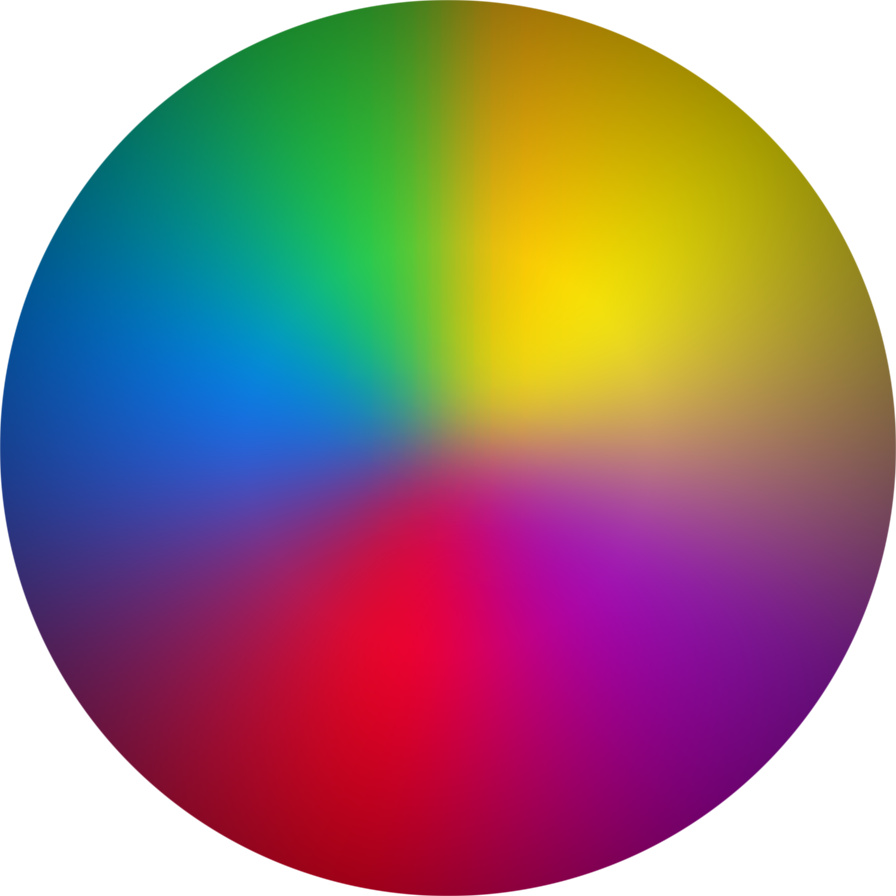
This background is drawn by a Shadertoy shader. Its source:

```glsl
// A softly blurred colour wheel on white, darkening toward its rim.
#define RADIUS 0.5
#define BLUR 0.095
#define TAPS 96
#define SEAM_TURN 0.25
#define SHADE_START 0.45
#define RIM_LIGHT 0.65
#define SHADE_CURVE 1.15

const float TAU = 6.2831853;
const float GOLDEN_ANGLE = 2.399963;
const int STEPS = 15;

// Evenly spaced hues, counterclockwise from the seam at the top
const vec3 HUES[16] = vec3[16](
    vec3(0.29, 0.80, 0.18), vec3(0.14, 0.82, 0.27),
    vec3(0.00, 0.67, 0.65), vec3(0.00, 0.50, 0.94),
    vec3(0.18, 0.35, 0.84), vec3(0.53, 0.16, 0.47),
    vec3(0.82, 0.05, 0.22), vec3(0.98, 0.00, 0.11),
    vec3(0.82, 0.00, 0.41), vec3(0.67, 0.00, 0.67),
    vec3(0.59, 0.09, 0.74), vec3(0.71, 0.46, 0.52),
    vec3(0.86, 0.77, 0.24), vec3(0.97, 0.94, 0.00),
    vec3(0.99, 0.80, 0.00), vec3(1.00, 0.63, 0.08));

// Conic gradient around the origin
vec3 conicColor(vec2 p) {
    float turn = fract(atan(p.y, p.x) / TAU - SEAM_TURN);
    float position = turn * float(STEPS);
    int index = min(int(position), STEPS - 1);
    return mix(HUES[index], HUES[index + 1], position - float(index));
}

// Gaussian blur of the conic gradient over a golden spiral of taps
vec3 blurredWheel(vec2 p) {
    vec3 total = vec3(0.0);
    for (int i = 0; i < TAPS; i++) {
        float share = (float(i) + 0.5) / float(TAPS);
        float reach = BLUR * sqrt(-2.0 * log(1.0 - share));
        float angle = float(i) * GOLDEN_ANGLE;
        total += conicColor(p + reach * vec2(cos(angle), sin(angle)));
    }
    return total / float(TAPS);
}

void mainImage(out vec4 fragColor, in vec2 fragCoord) {
    // Disc coordinates: the rim lies at distance 1
    float side = min(iResolution.x, iResolution.y);
    vec2 p = (fragCoord - 0.5 * iResolution.xy) / (side * RADIUS);
    float dist = length(p);
    float pixel = 1.0 / (side * RADIUS);

    vec3 color = vec3(1.0);
    if (dist < 1.0 + pixel) {
        // Rim shading
        float depth = clamp((dist - SHADE_START) / (1.0 - SHADE_START), 0.0, 1.0);
        vec3 wheel = blurredWheel(p) * mix(1.0, RIM_LIGHT, pow(depth, SHADE_CURVE));

        // Smooth disc edge
        float coverage = 1.0 - smoothstep(1.0 - pixel, 1.0 + pixel, dist);
        color = mix(color, wheel, coverage);
    }
    fragColor = vec4(color, 1.0);
}
```
